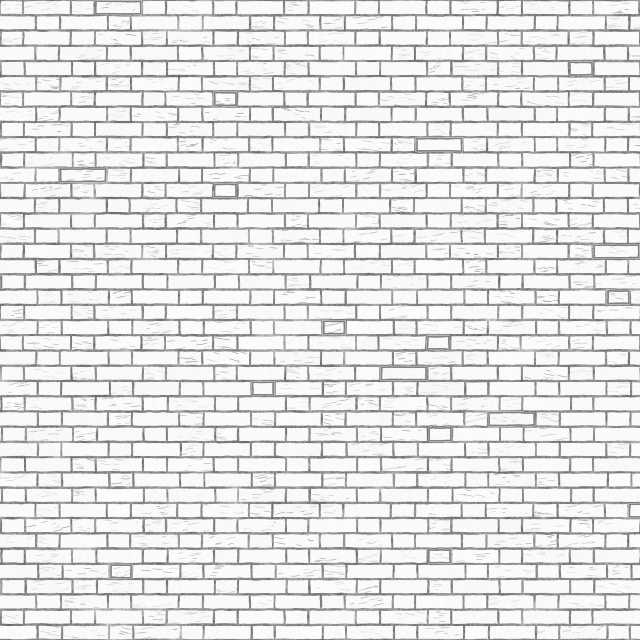
Give the GLSL for this texture, as a Shadertoy shader.

```glsl
// White brick wall in Flemish bond: each course alternates short headers and long
// stretchers, headers centred over the stretchers below. Joints are distances to
// the brick edges, worn by noise; faint slanted scratches mark some of the bricks.

#define REPEATS vec2(9.0, 42.0)   // header + stretcher pairs across, courses down
#define HEADER 0.333              // header share of one pair
#define JOINT 0.0018              // half width of the mortar
#define WOBBLE 0.0009             // unevenness of the brick edges
#define SCRATCHES 6               // scratches on a marked brick
#define SCRATCHED 0.5             // share of marked bricks
#define OUTLINED 0.02             // share of bricks with pale joints, thin outline
#define BRICK_TONE 0.985
#define MORTAR_DARK 0.38
#define MORTAR_LIGHT 0.70

float hash(vec2 p) {
    vec3 q = fract(vec3(p.xyx) * 0.1031);
    q += dot(q, q.yzx + 33.33);
    return fract((q.x + q.y) * q.z);
}

float noise(vec2 p) {
    vec2 i = floor(p), f = fract(p);
    f = f * f * (3.0 - 2.0 * f);
    return mix(mix(hash(i), hash(i + vec2(1, 0)), f.x),
               mix(hash(i + vec2(0, 1)), hash(i + vec2(1, 1)), f.x), f.y);
}

// Horizontal shift of a course, in pairs: half a pair on odd rows plus drift
float coursePhase(float row) {
    return 0.165 + 0.5 * mod(row, 2.0) + 0.0007 * row
         + 0.04 * (hash(vec2(row, 7.0)) - 0.5) - 0.5 * HEADER;
}

// Position of upright joint k in a course, in pairs; even k starts a header
float jointX(float k, float row) {
    return floor(k * 0.5) + HEADER * mod(k, 2.0)
         + 0.02 * (hash(vec2(k + 50.0, row)) - 0.5);
}

// Coverage of short curved scratches; b is measured from the brick centre
float scratches(vec2 b, vec2 halfSize, vec2 id, float px) {
    float slope = 0.5 * (hash(id + 3.7) - 0.5);
    float cover = 0.0;
    for (int i = 0; i < SCRATCHES; i++) {
        vec2 seed = id + 17.0 * float(i + 1);
        vec2 centre = (vec2(hash(seed), hash(seed + 5.3)) * 2.0 - 1.0) * halfSize * 0.8;
        float reach = mix(0.003, 0.011, hash(seed + 9.1));
        vec2 d = b - centre;
        float bend = 40.0 * (hash(seed + 2.9) - 0.5);
        float off = abs(d.y - slope * d.x - bend * d.x * d.x);
        float line = 1.0 - smoothstep(0.0, 0.0007 + 0.5 * px, off);
        float fade = 1.0 - smoothstep(0.5 * reach, reach, abs(d.x));
        cover = max(cover, line * fade * mix(0.4, 1.0, hash(seed + 1.3)));
    }
    return cover;
}

void mainImage(out vec4 fragColor, in vec2 fragCoord) {
    float px = 1.0 / iResolution.y;
    vec2 uv = fragCoord / iResolution.xy;
    vec2 p = vec2(uv.x, 1.0 - uv.y);

    // Uneven edges
    vec2 wobble = vec2(noise(p * 90.0), noise(p * 90.0 + 40.0)) - 0.5;
    wobble += 0.5 * (vec2(noise(p * 260.0), noise(p * 260.0 + 70.0)) - 0.5);
    vec2 grid = (p + WOBBLE * wobble) * REPEATS;

    // Course, brick and its two upright joints
    float row = floor(grid.y);
    float x = grid.x - coursePhase(row);
    float k = 2.0 * floor(x) + step(HEADER, fract(x));
    vec2 id = vec2(k + 50.0, row);
    float left = jointX(k, row), right = jointX(k + 1.0, row);

    // Distance to the nearest joint centre line, in canvas units
    float dx = min(abs(x - left), abs(x - right)) / REPEATS.x;
    float fy = fract(grid.y);
    float dy = min(fy, 1.0 - fy) / REPEATS.y;
    float width = JOINT * mix(0.85, 1.15, noise(p * 35.0 + 11.0));
    float edge = min(dx - 0.92 * width, dy - width);
    float mortar = 1.0 - smoothstep(-0.6 * px, 0.6 * px, edge);

    // Brick face: fine grain and scratches
    float grain = noise(p * 420.0);
    float face = BRICK_TONE + 0.02 * (grain - 0.5) - 0.01 * hash(id + 0.6);
    vec2 halfSize = 0.5 * vec2(right - left, 1.0) / REPEATS;
    vec2 b = vec2(x - 0.5 * (left + right), fy - 0.5) / REPEATS;
    float marked = step(hash(id + 8.2), SCRATCHED) * mix(0.08, 0.3, hash(id + 4.4));
    face -= marked * scratches(b, halfSize, id, px);

    // Mortar: patchy grey, lighter where worn
    float patches = 0.55 * noise(p * vec2(60.0, 110.0)) + 0.45 * noise(p * 340.0 + 23.0);
    float mortarTone = mix(MORTAR_DARK, MORTAR_LIGHT, patches);
    mortarTone += 0.14 * smoothstep(0.72, 0.95, noise(p * 22.0 + 31.0));

    // A few bricks show a pale joint and a thin dark outline
    float outlined = step(hash(id + 6.5), OUTLINED);
    mortarTone = mix(mortarTone, 0.78, 0.7 * outlined);
    float tone = mix(face, mortarTone, mortar);
    float outline = 1.0 - smoothstep(0.0003, 0.0003 + px, abs(edge - 0.0006));
    tone = mix(tone, 0.4, 0.8 * outlined * outline);

    fragColor = vec4(vec3(clamp(tone, 0.0, 1.0)), 1.0);
}
```
